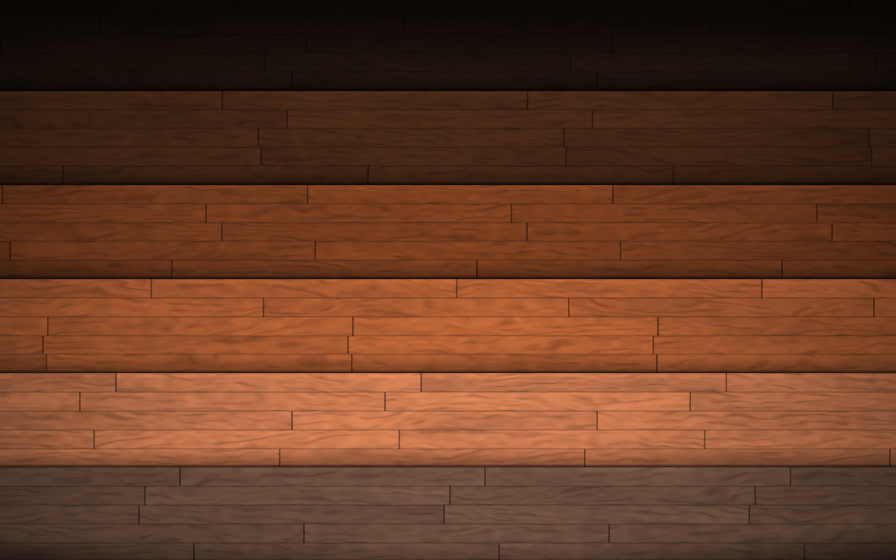
A Shadertoy shader for this texture:

```glsl
// Six overlapping wood boards, shaded from black-brown to salmon, each with five rows of parquet strips.

float hash(vec2 p) {
    return fract(sin(dot(p, vec2(127.1, 311.7))) * 43758.5453);
}

float noise(vec2 p) {
    vec2 i = floor(p), f = fract(p);
    f = f * f * (3.0 - 2.0 * f);
    return mix(mix(hash(i), hash(i + vec2(1, 0)), f.x),
               mix(hash(i + vec2(0, 1)), hash(i + vec2(1, 1)), f.x), f.y);
}

float fbm(vec2 p) {
    float sum = 0.0, amp = 0.5;
    for (int i = 0; i < 4; i++) {
        sum += amp * noise(p);
        p = p * 2.03 + 17.3;
        amp *= 0.5;
    }
    return sum;
}

// Board colours from the bottom up
vec3 boardColor(int board) {
    vec3 colors[6] = vec3[6](
        vec3(0.43, 0.31, 0.245), vec3(0.81, 0.485, 0.32), vec3(0.70, 0.375, 0.205),
        vec3(0.49, 0.25, 0.125), vec3(0.285, 0.16, 0.09), vec3(0.125, 0.078, 0.052));
    return colors[clamp(board, 0, 5)];
}

// Brightness of the grain in one strip; seed differs for each strip
float woodGrain(vec2 p, float seed) {
    vec2 q = p + vec2(seed * 37.0, seed * 11.0);
    float slope = (hash(vec2(seed, 4.0)) - 0.5) * 0.16;
    q.y += slope * q.x;
    float bend = fbm(q * vec2(5.0, 16.0));
    float rings = 0.5 + 0.5 * sin(q.y * 420.0 + bend * 32.0);
    float broken = smoothstep(0.3, 0.7, noise(q * vec2(24.0, 90.0)));
    float pores = noise(vec2(q.x * 55.0, q.y * 190.0 + bend * 12.0));
    float patches = fbm(q * vec2(4.0, 22.0) + 9.0);
    return 1.0 - 0.13 * pow(rings, 3.0) * broken
               + 0.13 * (pores - 0.5) + 0.22 * (patches - 0.47);
}

void mainImage(out vec4 fragColor, in vec2 fragCoord) {
    vec2 p = fragCoord / iResolution.y;
    float px = 1.0 / iResolution.y;
    float across = fragCoord.x / iResolution.x * 2.0 - 1.0;

    // Boards and the strips inside them
    float boardY = (p.y + 0.003) / 0.1682;
    float board = min(floor(boardY), 5.0);
    float t = boardY - board;
    float row = floor(t * 5.0) + board * 5.0;
    float rowEdge = min(fract(t * 5.0), 1.0 - fract(t * 5.0)) * 0.0336;

    // Staggered end joints
    float along = p.x / 0.545 + hash(vec2(row, 2.7));
    float jointEdge = abs(fract(along + 0.5) - 0.5) * 0.545;
    float seed = hash(vec2(floor(along), row));

    // Grain, strip tone and seams
    float light = woodGrain(p, seed) * (0.95 + 0.10 * seed);
    light *= 1.0 - 0.16 * (1.0 - smoothstep(0.0005, 0.0005 + 1.2 * px, rowEdge));
    light *= 1.0 - 0.38 * (1.0 - smoothstep(0.0006, 0.0006 + px, jointEdge));

    // Shadow cast on each board by the one below, and its lit top lip
    float shadow = 0.70 + 0.30 * smoothstep(0.0, 0.23, t);
    shadow *= mix(0.42, 1.0, smoothstep(0.0, 0.045, t));
    light *= mix(shadow, 1.0, board < 0.5 ? 0.35 : 0.0);
    light *= 1.0 + 0.07 * smoothstep(0.93, 0.97, t);

    // Spotlight falling off toward the sides and the top
    light *= 1.0 - 0.30 * across * across;
    light *= 1.0 - 0.60 * smoothstep(0.86, 1.0, p.y);
    light *= 1.0 - 0.35 * across * across * (1.0 - smoothstep(0.0, 0.07, p.y));

    fragColor = vec4(clamp(boardColor(int(board)) * light, 0.0, 1.0), 1.0);
}
```
